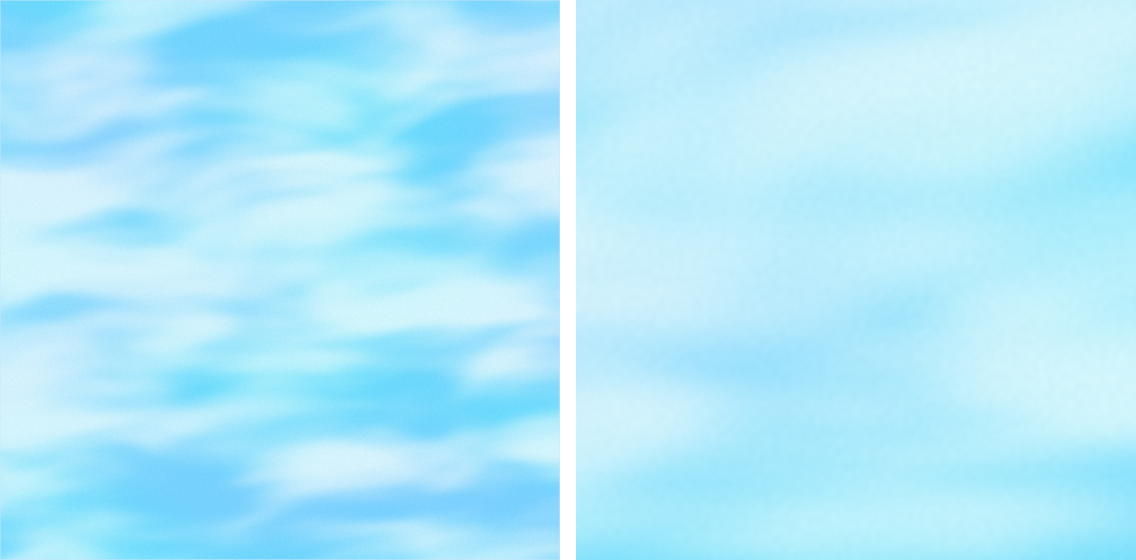
Left: the whole. Right: its middle third, enlarged.
Give the GLSL for this texture, as a Shadertoy shader.

```glsl
// Soft, wind-drawn clouds across a pale blue sky.
// Stretched and warped gradient noise gives the cloud cover, which picks a
// sky-to-cloud colour; slow hue drift and a fine paper grain finish it.

const vec3 SKY_BLUE = vec3(0.435, 0.838, 0.990);
const vec3 CLOUD_WHITE = vec3(0.830, 0.955, 0.988);
const vec3 HUE_DRIFT = vec3(-0.09, 0.06, -0.01);
const vec3 EDGE_TINT = vec3(0.80, 0.90, 0.98);

// Unit gradient vector for a lattice cell.
vec2 cellGradient(vec2 cell) {
    vec3 h = fract(vec3(cell.xyx) * vec3(0.1031, 0.1030, 0.0973));
    h += dot(h, h.yzx + 33.33);
    float angle = 6.28319 * fract((h.x + h.y) * h.z);
    return vec2(cos(angle), sin(angle));
}

// Gradient noise, roughly -0.7 to 0.7.
float gradientNoise(vec2 p) {
    vec2 cell = floor(p);
    vec2 f = p - cell;
    vec2 blend = f * f * f * (f * (f * 6.0 - 15.0) + 10.0);
    vec2 right = vec2(1.0, 0.0);
    vec2 up = vec2(0.0, 1.0);
    float a = dot(cellGradient(cell), f);
    float b = dot(cellGradient(cell + right), f - right);
    float c = dot(cellGradient(cell + up), f - up);
    float d = dot(cellGradient(cell + 1.0), f - 1.0);
    return mix(mix(a, b, blend.x), mix(c, d, blend.x), blend.y);
}

// Layered noise; each layer is turned so lattice lines do not show.
float layeredNoise(vec2 p, int layers, float gain) {
    float sum = 0.0;
    float weight = 1.0;
    for (int i = 0; i < layers; i++) {
        sum += weight * gradientNoise(p);
        p = mat2(0.96, 0.28, -0.28, 0.96) * p * 1.9 + vec2(17.3, 9.1);
        weight *= gain;
    }
    return sum;
}

// Cloud cover from 0 (open sky) to 1 (bright cloud).
float cloudCover(vec2 uv, vec2 stretch, float tilt) {
    vec2 p = vec2(uv.x, uv.y - tilt * uv.x);
    vec2 warp = vec2(gradientNoise(uv * vec2(3.0, 5.0) + 41.7),
                     gradientNoise(uv * vec2(3.5, 5.0) + 73.2));
    p += warp * vec2(0.10, 0.035);
    float wisps = layeredNoise(p * stretch + vec2(23.4, 57.6), 3, 0.48);
    float height = (uv.y - 0.57 - 0.08 * (uv.x - 0.5)) / 0.25;
    float midBank = exp(-height * height);
    return smoothstep(0.0, 1.0, 0.53 + 0.85 * wisps + 0.38 * (midBank - 0.45));
}

// Fine diagonal weave mixed with irregular specks.
float paperGrain(vec2 uv, float scale) {
    float specks = gradientNoise(uv * scale + 11.5);
    float weave = gradientNoise(vec2(uv.x + uv.y, 2.0 * (uv.x - uv.y)) * scale * 0.5);
    return specks + 0.6 * weave;
}

void mainImage(out vec4 fragColor, in vec2 fragCoord) {
    vec2 uv = fragCoord / iResolution.xy;

    // Sky and clouds
    float cover = cloudCover(uv, vec2(2.6, 8.5), 0.10);
    vec3 color = mix(SKY_BLUE, CLOUD_WHITE, cover);

    // Drift between periwinkle and cyan, weaker inside bright cloud
    float drift = gradientNoise(uv * vec2(2.3, 5.0) + vec2(88.1, 31.9));
    color += HUE_DRIFT * drift * (1.0 - 0.6 * cover);

    // Paper grain
    color += 0.016 * paperGrain(uv, 190.0) * vec3(1.0, 0.6, 0.3);

    // Hairline pale margin
    vec2 margin = min(uv, 1.0 - uv);
    float edge = 1.0 - smoothstep(0.0, 0.003, min(margin.x, margin.y));
    color = mix(color, EDGE_TINT, 0.6 * edge);

    fragColor = vec4(clamp(color, 0.0, 1.0), 1.0);
}
```
